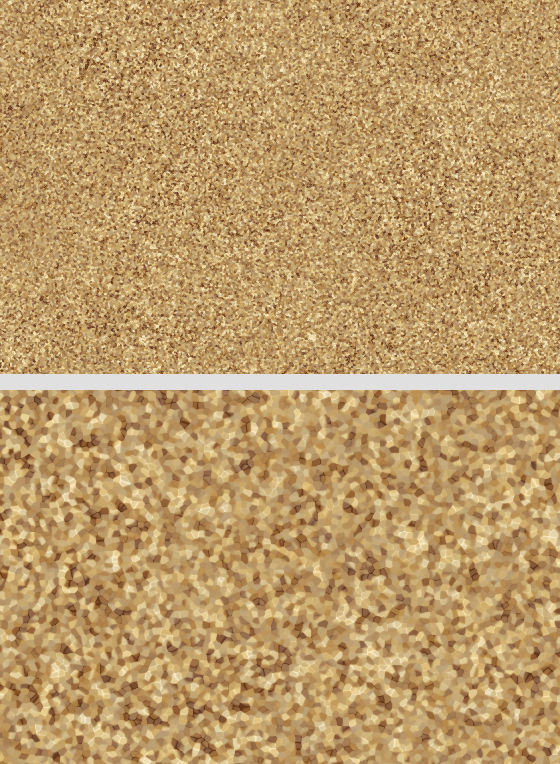
Top: the whole. Bottom: its middle third, enlarged.
Give the GLSL for this texture, as a Shadertoy shader.

```glsl
// Fine golden sand: tightly packed ochre grains with faint patches and stray chips.

const float GRAINS_PER_HEIGHT = 185.0;
const float CHIP_CELLS_PER_HEIGHT = 5.0;

const vec3 SAND_RAMP[8] = vec3[8](
    vec3(0.38, 0.22, 0.11), vec3(0.53, 0.35, 0.21),
    vec3(0.63, 0.47, 0.29), vec3(0.71, 0.55, 0.34),
    vec3(0.75, 0.63, 0.43), vec3(0.82, 0.70, 0.47),
    vec3(0.89, 0.80, 0.59), vec3(0.97, 0.91, 0.76));
const float RAMP_STOPS[8] = float[8](-0.08, 0.03, 0.145, 0.335, 0.56, 0.785, 0.945, 1.10);

// Integer hash: three values in 0..1 per cell and seed.
vec3 hash3(vec2 cell, int seed) {
    uvec3 v = uvec3(ivec3(ivec2(cell), seed)) * 1664525u + 1013904223u;
    v.x += v.y * v.z; v.y += v.z * v.x; v.z += v.x * v.y;
    v ^= v >> 16u;
    v.x += v.y * v.z; v.y += v.z * v.x; v.z += v.x * v.y;
    return vec3(v >> 8u) / 16777216.0;
}

mat2 rotation(float angle) {
    float c = cos(angle), s = sin(angle);
    return mat2(c, -s, s, c);
}

float valueNoise(vec2 p, int seed) {
    vec2 cell = floor(p), f = fract(p);
    f = f * f * (3.0 - 2.0 * f);
    float low = mix(hash3(cell, seed).x, hash3(cell + vec2(1, 0), seed).x, f.x);
    float high = mix(hash3(cell + vec2(0, 1), seed).x, hash3(cell + vec2(1, 1), seed).x, f.x);
    return mix(low, high, f.y);
}

// Layered noise centred on zero.
float patches(vec2 p, int seed) {
    float sum = 0.0, amplitude = 0.5;
    for (int i = 0; i < 4; i++) {
        sum += amplitude * (valueNoise(p, seed + i) - 0.5);
        p = rotation(0.6) * p * 2.1;
        amplitude *= 0.7;
    }
    return sum;
}

// Soft-edged oval grains; blending keeps the variance: x = tone, y = warmth.
vec2 grainField(vec2 p, float sharpness, int seed) {
    vec2 home = floor(p), sum = vec2(0.0);
    float power = 1e-9;
    for (int y = -1; y <= 1; y++)
    for (int x = -1; x <= 1; x++) {
        vec2 cell = home + vec2(x, y);
        vec3 place = hash3(cell, seed);
        vec3 look = hash3(cell, seed + 1);
        vec2 d = rotation(place.z * 3.1416) * (p - cell - place.xy);
        d *= vec2(0.85, 1.25);
        float weight = exp(-sharpness * dot(d, d));
        sum += weight * (look.xy - 0.5);
        power += weight * weight;
    }
    return sum * inversesqrt(power);
}

vec3 sandColour(float tone) {
    vec3 colour = SAND_RAMP[0];
    for (int i = 1; i < 8; i++) {
        float t = (tone - RAMP_STOPS[i - 1]) / (RAMP_STOPS[i] - RAMP_STOPS[i - 1]);
        colour = mix(colour, SAND_RAMP[i], clamp(t, 0.0, 1.0));
    }
    return colour;
}

// Sparse slivers and pebbles: positive is pale, negative is dark.
float chips(vec2 p, float softness, int seed) {
    vec2 q = p * CHIP_CELLS_PER_HEIGHT;
    vec2 cell = floor(q);
    vec3 place = hash3(cell, seed), look = hash3(cell, seed + 1);
    vec2 d = q - cell - mix(vec2(0.2), vec2(0.8), place.xy);
    d = rotation(place.z * 3.1416) * d / CHIP_CELLS_PER_HEIGHT;
    float halfLength = mix(0.001, 0.016, look.x * look.x * look.x);
    float radius = mix(0.004, 0.0016, look.x);
    d.x -= clamp(d.x, -halfLength, halfLength);
    float cover = 1.0 - smoothstep(-softness, softness, length(d) - radius);
    return cover * step(look.y, 0.4) * (look.z < 0.5 ? -1.0 : 1.0);
}

void mainImage(out vec4 fragColor, in vec2 fragCoord) {
    vec2 p = fragCoord / iResolution.y;
    float pixel = 1.0 / iResolution.y;

    // Grain tone, with broad shifts of brightness and contrast.
    vec2 grain = grainField(p * GRAINS_PER_HEIGHT, 7.0, 11);
    float contrast = 0.95 + 0.3 * patches(p * 2.5, 31);
    float tone = 0.5 + contrast * grain.x + 0.17 * patches(p * 7.0, 41);

    // Chips are partly buried, so the grain still shows through.
    float chip = chips(p, max(pixel, 0.0012), 51);
    tone = mix(tone, 0.5 + 0.46 * sign(chip), 0.65 * abs(chip));

    vec3 colour = sandColour(tone);
    colour += grain.y * vec3(0.035, 0.0, -0.07);
    fragColor = vec4(clamp(colour, 0.0, 1.0), 1.0);
}
```
